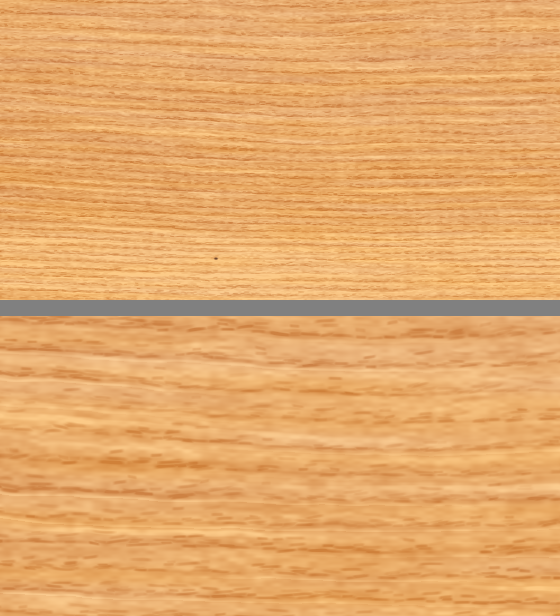
Top, the full canvas; bottom, a detail of the centre.
Reproduce this texture procedurally as a Shadertoy shader.

```glsl
// Pale straight-grained wood: near-horizontal growth rings, closer at the bottom,
// each lined with thin broken pore dashes. A scalar tone sums broad shading, rings,
// fibres and pores, and is then mapped to a honey-coloured ramp.

const vec3 WOOD_MEAN = vec3(0.914, 0.680, 0.430);
const vec3 TONE_STEP = vec3(0.035, 0.057, 0.059);  // colour change per unit of tone
const vec3 WARM_STEP = vec3(0.007, -0.004, -0.035); // shift towards yellow
const vec3 KNOT_COLOR = vec3(0.36, 0.20, 0.13);
const vec2 KNOT_POS = vec2(0.72, 0.138);
const float KNOT_RADIUS = 0.0065;
const float RING_DENSITY = 39.0;  // rings per canvas height at the bottom
const float RING_WIDENING = 5.8;  // how fast rings spread towards the top
const float RING_CONTRAST = 0.20;
const float STREAK_CONTRAST = 1.0;
const float FIBRE_CONTRAST = 1.75;
const float SEAM_DEPTH = 0.75;
const float PORE_DEPTH = 2.0;
const float PORE_SPACING = 0.036;
const float PORE_THICKNESS = 0.0024;
const int PORE_LAYERS = 7;

float hash(vec2 p) {
    return fract(sin(dot(p, vec2(127.1, 311.7))) * 43758.5453);
}

float noise(vec2 p) {
    vec2 i = floor(p), f = fract(p);
    f = f * f * (3.0 - 2.0 * f);
    return mix(mix(hash(i), hash(i + vec2(1, 0)), f.x),
               mix(hash(i + vec2(0, 1)), hash(i + vec2(1, 1)), f.x), f.y);
}

// Signed noise, centred on zero
float ripple(vec2 p) {
    return noise(p) - 0.5;
}

// Height measured across the grain, which sinks to the right and then levels out
float grainHeight(vec2 p) {
    float middle = 0.4 + 0.6 * smoothstep(0.05, 0.4, p.y) * smoothstep(1.1, 0.6, p.y);
    float drift = 0.055 * middle * smoothstep(-0.2, 1.2, p.x)
                - 0.020 * p.y * smoothstep(1.0, 1.9, p.x);
    return p.y + drift + 0.010 * ripple(p * vec2(3.0, 9.0))
                       + 0.004 * ripple(p * vec2(16.0, 34.0))
                       + 0.002 * ripple(p * vec2(50.0, 70.0));
}

// Dark dashes gathered in the early part of each ring
float pores(float x, float phase, float density, float pixel) {
    float ring = floor(phase);
    float sum = 0.0;
    for (int i = 0; i < PORE_LAYERS; i++) {
        float layer = float(i);
        float shifted = x / PORE_SPACING + hash(vec2(ring, layer + 3.0)) * 7.0;
        vec2 id = vec2(floor(shifted), ring * 8.0 + layer);
        float spread = hash(id + 11.3);
        float center = 0.18 + 0.10 * hash(id + 5.1) + 0.62 * spread * layer / 6.0;
        vec2 d = vec2((fract(shifted) - 0.5 - 0.2 * (hash(id + 2.7) - 0.5)) * PORE_SPACING,
                      (fract(phase) - center) / density);
        d.y -= d.x * 0.22 * (hash(id + 8.9) - 0.30);
        float halfLength = PORE_SPACING * mix(0.18, 0.50, hash(id + 4.4));
        float taper = 1.0 - smoothstep(0.45, 1.0, abs(d.x) / halfLength);
        float reach = PORE_THICKNESS + 0.3 * pixel;
        float line = 1.0 - smoothstep(0.15 * reach, reach, abs(d.y));
        float present = step(hash(id + 1.9), 0.80 - 0.07 * layer);
        sum = max(sum, present * taper * line * mix(0.35, 1.0, hash(id + 6.6)));
    }
    return sum;
}

// Thin dark seam at the start of each ring, with a pale thread beside it
float seam(float x, float phase, float density, float pixel) {
    float offset = (fract(phase) - 0.23) / density;
    float reach = 0.0025 + 0.4 * pixel;
    float dark = 1.0 - smoothstep(0.0, reach, abs(offset));
    float pale = 1.0 - smoothstep(0.0, reach, abs(offset + 0.0055));
    float ring = floor(phase);
    return dark * noise(vec2(x * 9.0, ring * 3.7)) * 1.3
         - pale * smoothstep(0.35, 0.9, noise(vec2(x * 3.0, ring * 5.3 + 40.0))) * 1.5;
}

// Slow changes of lightness over the board
float broadShade(vec2 p, float v) {
    float shade = 0.95 * smoothstep(0.32, 0.12, v - 0.02 * p.x);
    shade -= 0.35 * smoothstep(0.20, 0.36, v) * smoothstep(0.66, 0.44, v);
    shade -= 0.15 * smoothstep(0.5, 0.8, v);
    return shade + 0.55 * ripple(vec2(p.x * 1.3, v * 7.0) + 4.0);
}

void mainImage(out vec4 fragColor, in vec2 fragCoord) {
    float pixel = 1.0 / iResolution.y;
    vec2 p = fragCoord * pixel;
    float v = grainHeight(p);
    float phase = v * (RING_DENSITY - RING_WIDENING * v * v);
    float density = RING_DENSITY - 3.0 * RING_WIDENING * v * v;

    // Rings and thin pale streaks of dense late wood
    float tone = 0.10 + broadShade(p, v);
    float lateWood = -cos(6.2832 * (phase - 0.24));
    tone += RING_CONTRAST * lateWood * (0.4 + 1.2 * noise(vec2(p.x * 3.0, phase)));
    tone += STREAK_CONTRAST * ripple(vec2(p.x * 2.0, phase * 2.6));
    float gleam = smoothstep(0.66, 0.90, noise(vec2(p.x * 2.4 + 9.0, phase * 3.6)));
    tone += 0.9 * gleam * smoothstep(-0.2, 0.8, lateWood);

    // Fine fibres along the grain, and a short speckle of their ends
    tone += FIBRE_CONTRAST * (0.70 * ripple(vec2(p.x * 7.0, v * 150.0))
                            + 0.75 * ripple(vec2(p.x * 36.0, v * 190.0))
                            + 0.75 * ripple(vec2(p.x * 100.0, p.y * 250.0)));

    // Seams and pores, fading in and out along the ring
    float poreFade = mix(0.55, 1.25, noise(vec2(p.x * 5.0, phase * 0.9)));
    tone -= SEAM_DEPTH * seam(p.x, phase, density, pixel);
    tone -= PORE_DEPTH * poreFade * pores(p.x, phase, density, pixel);

    // Honey tint, yellower low down and pinker at the top
    float warmth = 0.50 - 0.9 * smoothstep(0.2, 0.95, v)
                 + 1.7 * ripple(vec2(p.x * 4.0, v * 50.0) + 20.0);
    vec3 color = WOOD_MEAN + TONE_STEP * clamp(tone, -3.0, 2.0) + WARM_STEP * warmth;

    // One tiny knot
    float knot = length((p - KNOT_POS) * vec2(0.8, 1.3)) - KNOT_RADIUS * 0.7;
    color = mix(color, KNOT_COLOR, 0.85 * (1.0 - smoothstep(-pixel, pixel, knot)));

    fragColor = vec4(clamp(color, 0.0, 1.0), 1.0);
}
```
